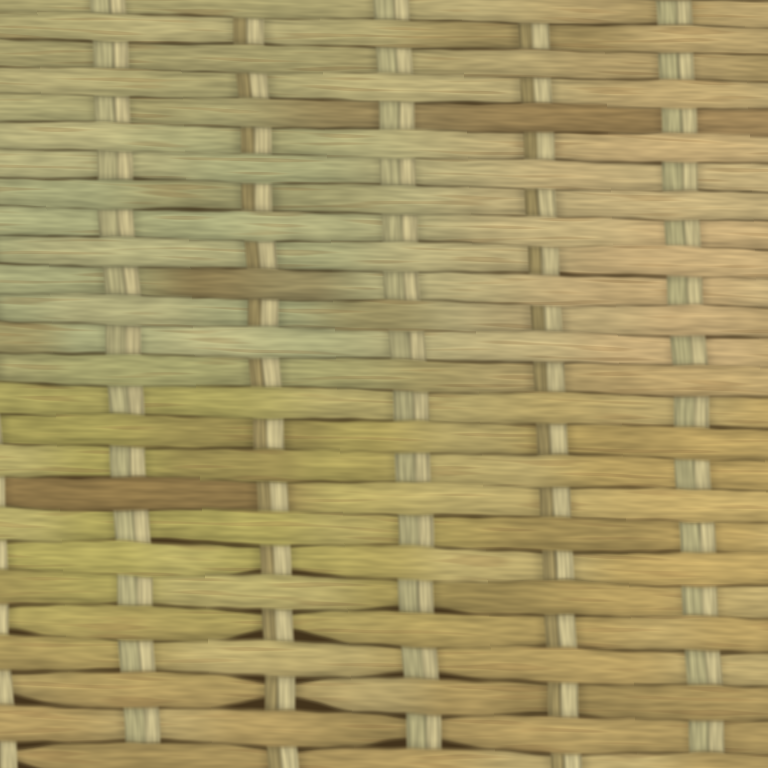
Write a WebGL 2 fragment shader that draws this texture.

```glsl
#version 300 es
precision highp float;

uniform vec2 u_resolution;
out vec4 fragColor;

const float PI = 3.14159;
const float STAKE_PITCH = 0.184;

vec2 hash2(vec2 p) {
    vec3 q = fract(vec3(p.xyx) * vec3(0.1031, 0.1030, 0.0973));
    q += dot(q, q.yzx + 33.33);
    return fract((q.xx + q.yz) * q.zy);
}

vec2 gradient(vec2 cell) {
    float angle = 2.0 * PI * hash2(cell + 91.0).x;
    return vec2(cos(angle), sin(angle));
}

float gradientNoise(vec2 p) {
    vec2 i = floor(p), f = p - i;
    vec2 w = f * f * f * (f * (f * 6.0 - 15.0) + 10.0);
    vec2 e = vec2(0.0, 1.0);
    float low = mix(dot(gradient(i), f), dot(gradient(i + e.yx), f - e.yx), w.x);
    float high = mix(dot(gradient(i + e), f - e), dot(gradient(i + e.yy), f - e.yy), w.x);
    return 1.4 * mix(low, high, w.y);
}

// Rows of aged cane that run dark for part of their length
float agedStretch(float row, float x) {
    if (row == 7.0) return 0.75 * smoothstep(0.45, 0.32, x);
    if (row == 14.0) return 0.45 * smoothstep(0.18, 0.26, x) * smoothstep(0.50, 0.40, x);
    if (row == 20.0) return 0.5 * smoothstep(0.25, 0.45, x);
    return 0.0;
}

// Cane colour: pale green above, olive below, warmer to the right
vec3 strandColor(vec2 p, float row, float r) {
    float patchTone = gradientNoise(vec2(p.x * 3.0 + row * 2.7, row * 5.37));
    float fibre = gradientNoise(vec2(p.x * 8.0 + row * 7.1, r * 5.0));
    float fine = gradientNoise(vec2(p.x * 30.0, r * 8.0 + row));
    vec3 pale = mix(vec3(0.65, 0.65, 0.47), vec3(0.75, 0.65, 0.46), smoothstep(0.35, 0.85, p.x));
    vec3 olive = mix(vec3(0.66, 0.62, 0.35), vec3(0.72, 0.62, 0.38), smoothstep(0.25, 0.9, p.x));
    olive = mix(vec3(0.66, 0.57, 0.36), olive, smoothstep(0.06, 0.28, p.y));
    vec3 color = mix(olive, pale, smoothstep(9.5, 12.0, row));
    color = mix(color, vec3(0.64, 0.57, 0.37), 0.5 * smoothstep(0.74, 0.92, p.y));
    color = mix(color, vec3(0.75, 0.70, 0.50), 0.4 * smoothstep(0.05, 0.5, -patchTone));
    color = mix(color, vec3(0.54, 0.47, 0.29), 0.5 * smoothstep(0.15, 0.6, patchTone));
    float brown = max(agedStretch(row, p.x), 0.3 * smoothstep(0.2, 0.6, fibre));
    color = mix(color, vec3(0.47, 0.37, 0.23), brown);
    return color * (1.0 + 0.10 * fibre + 0.07 * fine + 0.06 * (hash2(vec2(row, 4.0)).x - 0.5));
}

// Adds the strands passing in front of (side 1) or behind (side 0) stake k
vec3 drawStrands(vec3 under, vec2 p, float r, float s, float side, float soft) {
    float k = floor(s + 0.5);
    float nearest = floor(r + 0.5);
    for (int i = -1; i <= 1; i++) {
        float row = nearest + float(i);
        if (mod(row + k, 2.0) != side) continue;
        float over = -cos(PI * (s + row));
        float slack = smoothstep(0.34, 0.20, p.y) * smoothstep(0.85, 0.45, p.x);
        slack *= 0.2 + 1.1 * hash2(vec2(row, k)).x;
        float behind = pow(max(-over, 0.0), 1.5);
        float halfWidth = 0.51 + 0.03 * over * over * over - 0.26 * slack * behind;
        float wobble = gradientNoise(vec2(p.x * 6.0, row * 3.3)) + 0.4 * gradientNoise(vec2(p.x * 25.0, row * 1.7));
        float center = row + 0.10 * slack * behind + 0.09 * wobble;
        float d = (r - center) / halfWidth;
        float roundness = sqrt(max(1.0 - d * d, 0.0));
        float edgeTone = 0.80 + 0.16 * gradientNoise(vec2(p.x * 7.0 + row * 4.3, row * 2.9));
        vec3 color = strandColor(p, row, r) * mix(edgeTone, 1.04, roundness);
        color *= 1.0 + 0.02 * over + 0.06 * d * roundness;
        float stakeShadow = smoothstep(0.036, 0.016, abs(s - k) * STAKE_PITCH);
        color *= 1.0 - 0.14 * (1.0 - side) * stakeShadow;
        under = mix(under, color, smoothstep(soft, -soft, (abs(d) - 1.0) * halfWidth));
    }
    return under;
}

// Upright stake made of two reeds with a dark groove between
vec3 drawStake(vec3 under, vec2 p, float r, float s) {
    float k = floor(s + 0.5);
    float odd = mod(k, 2.0);
    float q = (s - k) * STAKE_PITCH + 0.004 * gradientNoise(vec2(k * 3.7, p.y * 9.0));
    float halfWidth = mix(0.023, 0.020, odd);
    float groove = mix(0.003, -0.003, odd);
    float soft = max(0.003, 1.0 / u_resolution.x);
    float right = smoothstep(-soft, soft, q - groove);
    vec3 dimReed = mix(vec3(0.69, 0.66, 0.48), vec3(0.60, 0.54, 0.36), odd);
    vec3 color = mix(dimReed, vec3(0.77, 0.72, 0.53), right);
    color *= 1.0 - 0.15 * smoothstep(0.005, 0.0, abs(q - groove));
    color *= 1.0 - 0.14 * smoothstep(0.6, 1.0, abs(q) / halfWidth);
    color *= 1.0 + 0.12 * gradientNoise(vec2(q * 180.0 + k * 9.0, p.y * 22.0));
    float away = abs(mod(r + k + 1.0, 2.0) - 1.0);
    color *= 1.0 - 0.14 * smoothstep(0.2, 0.55, away);
    return mix(under, color, smoothstep(soft, -soft, abs(q) - halfWidth));
}

void main() {
    vec2 p = gl_FragCoord.xy / u_resolution;

    // Leaning stakes and slightly sloping rows that tighten upwards
    float s = (p.x - 0.14 - 0.046 * (1.0 - p.y)) / STAKE_PITCH;
    float v = p.y + 0.02 * (p.x - 0.16);
    float r = 21.75 * v + 3.53 * v * v - 1.23;
    float soft = max(0.10, 25.0 / u_resolution.y);

    vec3 color = vec3(0.26, 0.20, 0.11);
    color = drawStrands(color, p, r, s, 0.0, soft);
    color = drawStake(color, p, r, s);
    color = drawStrands(color, p, r, s, 1.0, soft);

    // Soft uneven daylight
    color *= 1.0 + 0.06 * gradientNoise(p * 2.3 + 5.0);
    fragColor = vec4(clamp(color, 0.0, 1.0), 1.0);
}
```
